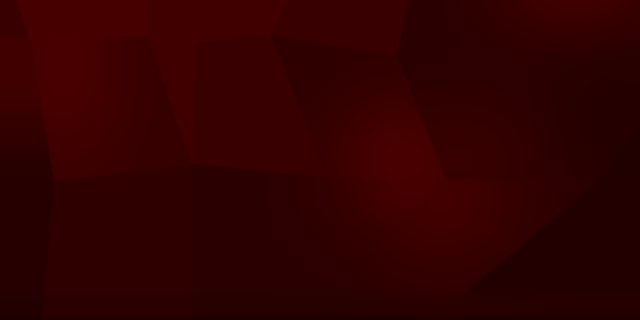
A Shadertoy shader for this background:

```glsl
// Dark red low-poly background: faceted bands with soft glows.
#define SOFTNESS 0.004
#define SHADOW 0.128
#define DIM 0.165
#define MID 0.222
#define BRIGHT 0.25
#define HOT 0.11

// Canvas space is 2 wide by 1 high, origin at the lower left.
const vec2 UPPER_RIDGE[6] = vec2[6](
    vec2(0.0, 0.885), vec2(0.464, 0.888), vec2(0.612, 0.865),
    vec2(0.846, 0.891), vec2(1.240, 0.826), vec2(2.0, 0.826));
const vec2 LOWER_RIDGE[6] = vec2[6](
    vec2(0.0, 0.432), vec2(0.169, 0.432), vec2(0.599, 0.487),
    vec2(1.021, 0.448), vec2(1.393, 0.440), vec2(2.0, 0.440));

// Coverage of the half plane to the right of the direction a to b.
float rightOf(vec2 p, vec2 a, vec2 b) {
    vec2 along = normalize(b - a), offset = p - a;
    float d = offset.x * along.y - offset.y * along.x;
    return smoothstep(-SOFTNESS, SOFTNESS, d);
}

float glow(vec2 p, vec2 center, vec2 radius) {
    vec2 d = (p - center) / radius;
    return exp(-dot(d, d));
}

// Coverage above a polyline that runs from left to right.
float above(vec2 p, vec2 ridge[6]) {
    float height = ridge[0].y;
    for (int i = 0; i < 5; i++) {
        vec2 a = ridge[i], b = ridge[i + 1];
        float t = clamp((p.x - a.x) / (b.x - a.x), 0.0, 1.0);
        height += (b.y - a.y) * t;
    }
    return smoothstep(-SOFTNESS, SOFTNESS, p.y - height);
}

// Open plane on the right, shared by the upper and middle bands.
float rightPlane(vec2 p) {
    return DIM + 0.095 * glow(p, vec2(1.80, 1.03), vec2(0.26, 0.15))
               + 0.055 * glow(p, vec2(1.43, 0.50), vec2(0.26, 0.20))
               - 0.025 * glow(p, vec2(1.92, 0.62), vec2(0.20, 0.25));
}

float upperBand(vec2 p) {
    float red = 0.22;
    red = mix(red, 0.28, rightOf(p, vec2(0.099, 0.857), vec2(0.052, 1.0)));
    red = mix(red, BRIGHT, rightOf(p, vec2(0.464, 0.888), vec2(0.456, 1.0)));
    red = mix(red, MID, rightOf(p, vec2(0.846, 0.891), vec2(0.898, 1.0)));
    return mix(red, rightPlane(p), rightOf(p, vec2(1.240, 0.826), vec2(1.276, 1.0)));
}

float middleBand(vec2 p) {
    float red = mix(0.15, 0.255, smoothstep(0.43, 0.77, p.y));
    float leftPlane = 0.208 + 0.08 * glow(p, vec2(0.20, 0.80), vec2(0.20, 0.32));
    float hotPlane = 0.178 + HOT * glow(p, vec2(1.26, 0.50), vec2(0.24, 0.22));
    red = mix(red, leftPlane, rightOf(p, vec2(0.169, 0.432), vec2(0.099, 0.857)));
    red = mix(red, BRIGHT, rightOf(p, vec2(0.599, 0.487), vec2(0.464, 0.888)));
    red = mix(red, MID, rightOf(p, vec2(0.602, 0.487), vec2(0.612, 0.865)));
    red = mix(red, hotPlane, rightOf(p, vec2(1.021, 0.448), vec2(0.846, 0.891)));
    return mix(red, rightPlane(p), rightOf(p, vec2(1.393, 0.440), vec2(1.240, 0.826)));
}

float lowerBand(vec2 p) {
    float red = 0.15;
    float centerPlane = 0.168 + HOT * glow(p, vec2(1.29, 0.44), vec2(0.24, 0.20));
    float warmPlane = 0.165 + 0.095 * glow(p, vec2(1.38, 0.38), vec2(0.26, 0.24));
    red = mix(red, 0.184, rightOf(p, vec2(0.140, 0.090), vec2(0.169, 0.432)));
    red = mix(red, centerPlane, rightOf(p, vec2(0.599, 0.0), vec2(0.599, 0.487)));
    red = mix(red, warmPlane, rightOf(p, vec2(1.042, 0.076), vec2(1.393, 0.440)));
    return red * mix(0.9, 1.0, smoothstep(0.03, 0.11, p.y));
}

void mainImage(out vec4 fragColor, in vec2 fragCoord) {
    vec2 p = fragCoord / iResolution.xy * vec2(2.0, 1.0);

    // Stack the three bands along their ridges.
    float red = mix(lowerBand(p), middleBand(p), above(p, LOWER_RIDGE));
    red = mix(red, upperBand(p), above(p, UPPER_RIDGE));

    // Shadowed corner behind a bent edge.
    float corner = max(rightOf(p, vec2(1.458, 0.089), vec2(1.875, 0.440)),
                       rightOf(p, vec2(1.875, 0.440), vec2(2.0, 0.609)));
    red = mix(red, SHADOW, corner * smoothstep(0.03, 0.12, p.y) * 0.9);

    // Thin dark base line.
    red *= mix(0.75, 1.0, smoothstep(0.0, 0.02, p.y));
    fragColor = vec4(red, 0.0, 0.0, 1.0);
}
```
